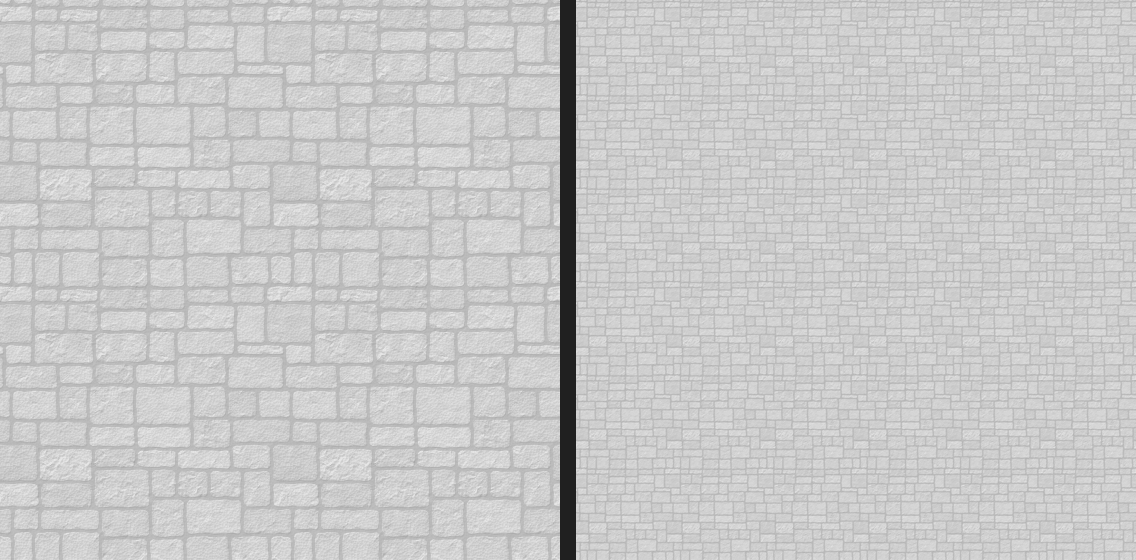
Left: one tile. Right: repeated 3 by 3.
A Shadertoy shader for this texture:

```glsl
// Pale grey wall of rough interlocking ashlar stones, repeated twice across and twice down.

const float TAU = 6.2831853;
const vec2 GRID = vec2(6.0, 10.0); // stones per repeat; even counts keep the bond closed

float hash(vec2 p) {
    vec3 q = fract(p.xyx * vec3(0.1031, 0.1030, 0.0973));
    q += dot(q, q.yzx + 33.33);
    return fract((q.x + q.y) * q.z);
}

// Distance to the nearest scattered point, wrapping after one repeat
float cellular(vec2 tile, float period) {
    vec2 p = tile * period;
    float nearest = 9.0;
    for (int j = -1; j <= 1; j++)
    for (int i = -1; i <= 1; i++) {
        vec2 cell = floor(p) + vec2(i, j);
        vec2 id = mod(cell, period);
        vec2 point = cell + vec2(hash(id + 7.0), hash(id + 191.0));
        nearest = min(nearest, distance(p, point));
    }
    return nearest;
}

// Layered sines that bend straight lines slightly
vec2 wobble(vec2 tile) {
    vec2 a = TAU * tile;
    return sin(a.yx * vec2(9.0, 11.0) + 2.0 * sin(a * 7.0))
         + 0.6 * sin(a.yx * vec2(29.0, 23.0) + 2.0 * sin(a * 19.0));
}

// Random slide of the joint centred on a grid corner
float slide(vec2 corner) {
    return 0.62 * (hash(mod(corner, GRID) + 23.0) - 0.5);
}

// x: signed distance to the stone outline, y: random value of the stone
vec2 stone(vec2 tile) {
    vec2 p = (tile + 0.0013 * wobble(tile)) * GRID;
    vec2 result = vec2(0.01, 0.5);
    for (int j = -1; j <= 1; j++)
    for (int i = -1; i <= 1; i++) {
        // Joints run alternately flat and upright through the corners
        vec2 cell = floor(p) + vec2(i, j);
        float odd = mod(cell.x + cell.y, 2.0);
        vec2 lo = cell + vec2(slide(cell + vec2(0.0, 1.0 - odd)), slide(cell + vec2(odd, 0.0)));
        vec2 hi = cell + 1.0 + vec2(slide(cell + vec2(1.0, odd)), slide(cell + vec2(1.0 - odd, 1.0)));
        if (any(lessThan(p, lo)) || any(greaterThanEqual(p, hi))) continue;

        // Long stones break in two
        vec2 id = mod(cell, GRID);
        if (hi.x - lo.x > 1.33) {
            float split = mix(lo.x, hi.x, 0.32 + 0.36 * hash(id + 61.0));
            if (p.x < split) hi.x = split;
            else { lo.x = split; id += 37.0; }
        }

        // Rounded box inset by half the mortar width
        vec2 halfSize = 0.5 * (hi - lo) / GRID - 0.006;
        float radius = min(0.014, 0.7 * min(halfSize.x, halfSize.y));
        vec2 q = abs(p - 0.5 * (lo + hi)) / GRID - halfSize + radius;
        float d = length(max(q, 0.0)) + min(max(q.x, q.y), 0.0) - radius;
        result = vec2(d, hash(id + 113.0));
    }
    return result;
}

// Chiselled facets, small chips and fine grain
float relief(vec2 tile, float roughness) {
    vec2 bent = tile + 0.006 * wobble(tile.yx);
    return roughness * (0.27 * cellular(bent, 21.0) + 0.14 * cellular(bent, 47.0))
         + 0.07 * cellular(tile, 110.0);
}

void mainImage(out vec4 fragColor, in vec2 fragCoord) {
    vec2 tile = fract(2.0 * fragCoord / iResolution.xy);
    float soft = max(0.002, 1.4 / iResolution.y);
    vec2 toLight = vec2(-0.45, 0.89);

    vec2 block = stone(tile);
    float cover = 1.0 - smoothstep(-soft, soft, block.x);
    float coverAbove = 1.0 - smoothstep(-soft, soft, stone(tile + 0.004 * toLight).x);

    // Slope of the surface towards the light
    float patchy = smoothstep(0.2, 0.7, cellular(tile + 0.01 * wobble(tile), 12.0));
    float roughness = mix(0.4, 1.0, patchy) * mix(0.5, 1.2, fract(block.y * 7.3));
    float slope = relief(tile, roughness) - relief(tile + 0.003 * toLight, roughness);

    // Stone face with broad stains, slightly darker near its rounded rim
    float stain = cellular(tile + 0.012 * wobble(tile.yx), 17.0) - 0.45;
    float face = 0.818 + 0.045 * (block.y - 0.5) - 0.035 * stain + 1.4 * slope;
    face -= 0.022 * smoothstep(-0.012, 0.0, block.x);
    float mortar = 0.732 + 0.5 * slope - 0.02 * stain;

    float grey = mix(mortar, face, cover);
    grey += 0.04 * (cover - coverAbove); // lit upper rims, shadow under stones
    fragColor = vec4(vec3(clamp(grey, 0.66, 0.9)), 1.0);
}
```
